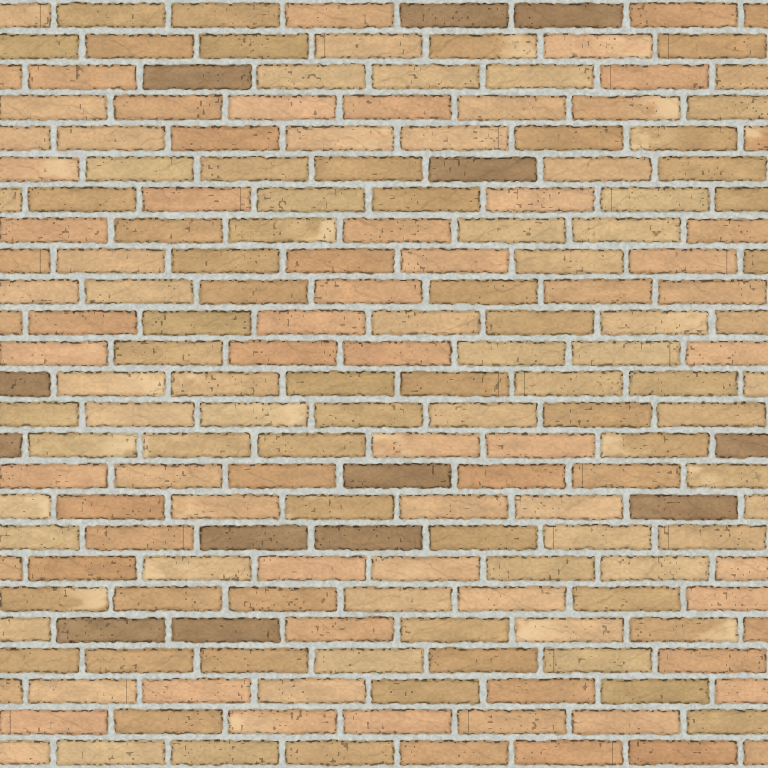
Reproduce this texture procedurally as a Shadertoy shader.

```glsl
// Wall of long, narrow tan bricks in quarter-shifted courses with pale grey mortar.

const float COURSES = 25.0;
const vec2 PITCH = vec2(0.1491, 1.0 / COURSES); // brick plus joint
const vec2 HALF_BRICK = vec2(0.0706, 0.0160);

float hash(vec2 p) {
    vec3 q = fract(vec3(p.xyx) * 0.1031);
    q += dot(q, q.yzx + 33.33);
    return fract((q.x + q.y) * q.z);
}

float noise(vec2 p) {
    vec2 i = floor(p), f = fract(p);
    f = f * f * (3.0 - 2.0 * f);
    return mix(mix(hash(i), hash(i + vec2(1, 0)), f.x),
               mix(hash(i + vec2(0, 1)), hash(i + vec2(1, 1)), f.x), f.y);
}

float fbm(vec2 p) {
    float sum = 0.0, amp = 0.53;
    for (int i = 0; i < 4; i++) {
        sum += amp * noise(p);
        p = p * 2.03 + 17.3;
        amp *= 0.5;
    }
    return sum;
}

float roundedBox(vec2 p, vec2 halfSize, float radius) {
    vec2 q = abs(p) - halfSize + radius;
    return length(max(q, 0.0)) + min(max(q.x, q.y), 0.0) - radius;
}

vec3 mortarColor(vec2 uv) {
    float grain = noise(uv * 420.0) + noise(uv * 230.0 + 9.0) - 1.0;
    return vec3(0.79, 0.80, 0.77) + 0.075 * grain;
}

// p: position from the brick centre, d: signed distance to its edge
vec3 brickColor(vec2 uv, vec2 p, float d, vec2 id) {
    float tone = hash(id + 3.7), hue = hash(id + 41.3) - 0.5;
    float kind = hash(id + 87.1), side = hash(id + 130.9) - 0.5;
    vec2 local = uv + id * 3.17;

    vec3 col = mix(vec3(0.755, 0.605, 0.43), vec3(0.855, 0.71, 0.54), tone);
    col += hue * vec3(0.035, -0.03, -0.01);
    if (kind < 0.09) col = mix(col, vec3(0.60, 0.48, 0.35), 0.85); // overburnt

    // Cloudy firing and fine sandy grain
    col *= 1.0 + 0.17 * (fbm(local * vec2(32.0, 75.0)) - 0.5);
    col *= 1.0 + 0.09 * (noise(uv * vec2(300.0, 420.0)) - 0.5);

    // Pale bloom toward one end
    float bloom = smoothstep(-0.02, 0.065, p.x * sign(side));
    bloom *= smoothstep(0.3, 0.65, fbm(local * vec2(40.0, 65.0) + 5.0));
    col = mix(col, vec3(0.94, 0.82, 0.64), bloom * (kind > 0.83 ? 0.8 : 0.12));

    // Faint slanted folds in the clay
    float fold = p.x * 28.0 * sign(hue) + p.y * 70.0 + 2.2 * fbm(local * 30.0) + tone * 5.0;
    float crease = smoothstep(0.09, 0.0, abs(fract(fold * 0.45) - 0.5));
    col *= 1.0 - 0.09 * crease * noise(local * 60.0);

    // Occasional fine upright nick near an end
    float nick = smoothstep(0.0011, 0.0003, abs(p.x - sign(side) * 0.057));
    if (kind > 0.3 && kind < 0.42) col *= 1.0 - 0.22 * nick;

    // Scattered pits
    float pit = smoothstep(0.80, 0.93, noise(local * 260.0));
    col *= 1.0 - 0.28 * pit * smoothstep(0.4, 0.7, noise(local * 45.0));

    // Browned rim with broken dark crumbs, strongest along the top
    col *= 1.0 - 0.15 * smoothstep(-0.006, 0.0, d);
    float rim = smoothstep(-0.0036, -0.0008, d);
    float crumbs = smoothstep(0.42, 0.72, noise(uv * vec2(260.0, 340.0) + 4.0));
    float weight = p.y > 0.008 ? 0.50 : 0.34;
    return col * (1.0 - weight * rim * crumbs);
}

void mainImage(out vec4 fragColor, in vec2 fragCoord) {
    vec2 uv = fragCoord / iResolution.xy;
    float pixel = 1.0 / iResolution.y;

    // Course counted from the top, with its quarter-brick shift
    float course = floor((1.0 - uv.y) * COURSES);
    float quarters[4] = float[4](1.0, 2.0, 0.0, 3.0);
    float shift = quarters[int(mod(course, 4.0))] * 0.25;
    vec2 cell = vec2((uv.x - 0.0326) / PITCH.x - shift, uv.y * COURSES);
    vec2 id = vec2(floor(cell.x) + 20.0, course);
    vec2 p = (fract(cell) - 0.5) * PITCH;

    // Uneven brick outline
    vec2 jitter = vec2(hash(id + 11.0), hash(id + 29.0)) - 0.5;
    p -= jitter * vec2(0.0012, 0.0010);
    float d = roundedBox(p, HALF_BRICK, 0.0028);
    d += 0.0022 * (noise(uv * 190.0) - 0.5) + 0.0016 * (noise(uv * 60.0 + 7.0) - 0.5);

    vec3 mortar = mortarColor(uv);
    mortar *= mix(vec3(0.91, 0.88, 0.83), vec3(1.0), smoothstep(0.0, 0.0022, d));
    vec3 brick = brickColor(uv, p, d, id);
    float cover = smoothstep(0.7 * pixel, -0.7 * pixel, d);
    fragColor = vec4(clamp(mix(mortar, brick, cover), 0.0, 1.0), 1.0);
}
```
